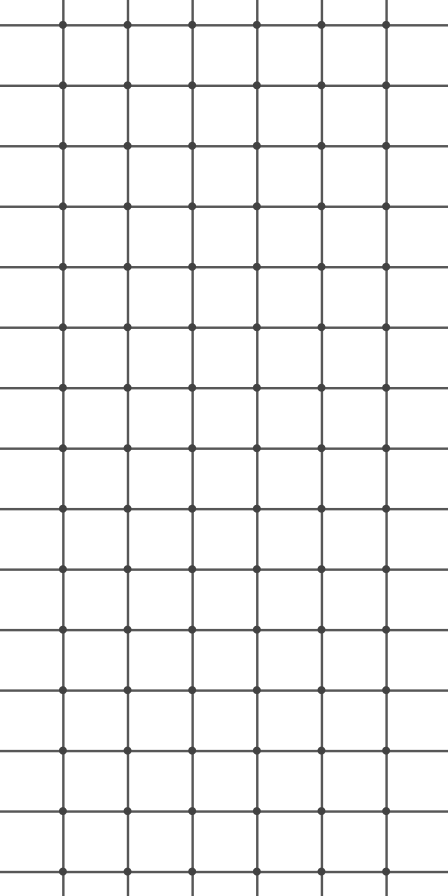
Give the GLSL for this pattern, as a Shadertoy shader.

```glsl
// Antialiased coverage of a shape from its signed distance
float coverage(float dist, float pixel) {
    return clamp(0.5 - dist / pixel, 0.0, 1.0);
}

void mainImage(out vec4 fragColor, in vec2 fragCoord) {
    float pixel = 1.0 / iResolution.x;
    vec2 p = fragCoord * pixel;

    // Nearest crossing: 6 columns by 15 rows
    vec2 pitch = vec2(0.1443, 0.1350);
    vec2 origin = vec2(0.1414, 0.0535);
    vec2 cell = clamp(round((p - origin) / pitch), vec2(0.0), vec2(5.0, 14.0));
    vec2 local = p - origin - cell * pitch;

    // Thin wires
    float wireDist = min(abs(local.x), abs(local.y)) - 0.0027;
    vec3 color = mix(vec3(1.0), vec3(0.34), coverage(wireDist, pixel));

    // Round knots, set slightly up and left of each crossing
    float knotDist = length(local - vec2(-0.001, 0.001)) - 0.0088;
    color = mix(color, vec3(0.26), coverage(knotDist, pixel));

    fragColor = vec4(color, 1.0);
}
```
